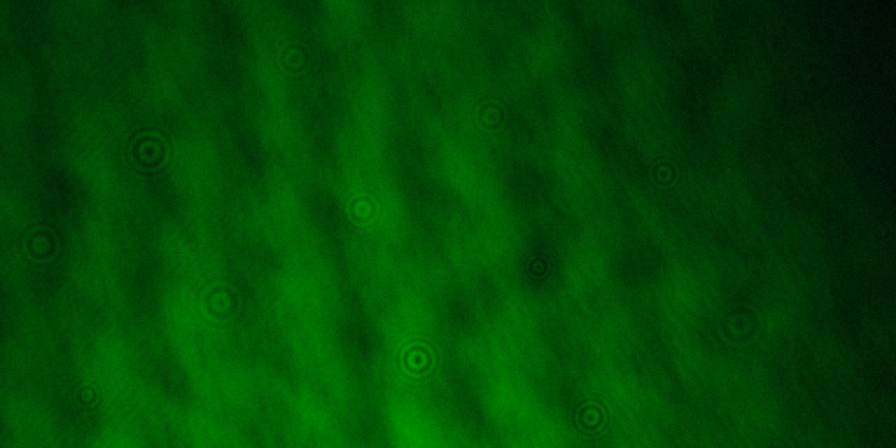
Reproduce this texture procedurally as a Shadertoy shader.

```glsl
const float TAU = 6.2831853;
const int RING_COUNT = 14;

float hash(vec2 p) {
    vec3 q = fract(vec3(p.xyx) * 0.1031);
    q += dot(q, q.yzx + 33.33);
    return fract((q.x + q.y) * q.z);
}

// Layered sines, each turned and bent by the other axis; about -1 to 1
float clouds(vec2 p) {
    float sum = 0.0, weight = 0.5;
    for (int i = 0; i < 5; i++) {
        sum += weight * sin(p.x + 1.4 * sin(p.y + float(i))) * cos(p.y + 0.8 * sin(p.x * 0.7));
        p = mat2(0.8, 0.6, -0.6, 0.8) * p * 1.75 + 2.3;
        weight *= 0.62;
    }
    return sum;
}

// Broad glow that falls off to the sides and the top
float glow(vec2 p) {
    float side = (p.x - 0.82) / 1.24;
    float corner = smoothstep(0.9, 0.0, length(p - vec2(2.05, 1.05)));
    float edge = smoothstep(1.65, 2.05, p.x);
    return 0.385 * exp(-side * side) * mix(1.12, 0.68, p.y) * (1.0 - 0.4 * corner) * (1.0 - 0.2 * edge);
}

// Nearly upright soft bands, leaning more towards the right
float bands(vec2 p, float wobble) {
    float u = p.x + p.y * (0.05 + 0.15 * p.x) + 0.03 * wobble;
    float fade = 1.0 - 0.7 * smoothstep(1.1, 1.6, p.x);
    return fade * cos(TAU * (u - 0.498) / 0.229);
}

// Fine parallel interference lines
float fringes(vec2 p, float angle, float period, float bend) {
    return sin(TAU * dot(p, vec2(cos(angle), sin(angle))) / period + bend);
}

// Concentric diffraction rings that tighten and fade outwards
float ring(vec2 offset, float size, float phase) {
    float t = length(offset) / size;
    return -cos(TAU * pow(t, 1.4) + phase) * exp(-0.5 * t * t);
}

float scatteredRings(vec2 p) {
    float sum = 0.0;
    for (int i = 0; i < RING_COUNT; i++) {
        float id = float(i);
        float x = 2.0 * (id + 0.2 + 0.6 * hash(vec2(id, 3.0))) / float(RING_COUNT);
        float y = 0.04 + 0.88 * fract(id * 0.618 + 0.47);
        float size = mix(0.02, 0.042, hash(vec2(id, 11.0)));
        float strength = mix(0.08, 0.32, hash(vec2(id, 17.0)));
        sum += strength * ring(p - vec2(x, y), size, 1.6 * hash(vec2(id, 23.0)));
    }
    return sum;
}

void mainImage(out vec4 fragColor, in vec2 fragCoord) {
    vec2 p = fragCoord / iResolution.y;

    // Uneven illumination
    float drift = clouds(p * vec2(5.0, 3.0) + 1.7);
    float mottle = clouds(p * vec2(23.0, 13.0) + vec2(p.y * 4.0, 5.0));
    float light = glow(p) * (1.0 + 0.14 * bands(p, drift + 0.5 * mottle) + 0.11 * drift + 0.25 * mottle);

    // Soft dark smudge
    vec2 smudge = (p - vec2(1.2, 0.41)) / vec2(0.045, 0.065);
    light *= 1.0 - 0.35 * exp(-dot(smudge, smudge));

    // Patchy interference lines, rising on the left and falling on the right
    float patches = smoothstep(-0.5, 0.5, clouds(p * 11.0 + 8.0));
    float rising = fringes(p, -0.75, 0.021, 3.0 * drift) * smoothstep(1.2, 0.3, p.x);
    float falling = fringes(p, 0.6, 0.026, 5.0 * mottle) * smoothstep(0.8, 1.5, p.x);
    light *= 1.0 + patches * (0.025 * rising + 0.04 * falling);
    light *= 1.0 + scatteredRings(p);

    // Sensor grain, fine over slightly coarser
    float fine = hash(floor(p * 256.0)) - 0.5;
    float coarse = hash(floor(p * 128.0) + 91.0) - 0.5;
    light = max(light + 0.04 * fine + 0.014 * coarse, 0.035);

    float haze = 0.024 * (1.0 - smoothstep(0.15, 0.6, light));
    fragColor = vec4(0.25 * haze, light, haze, 1.0);
}
```
